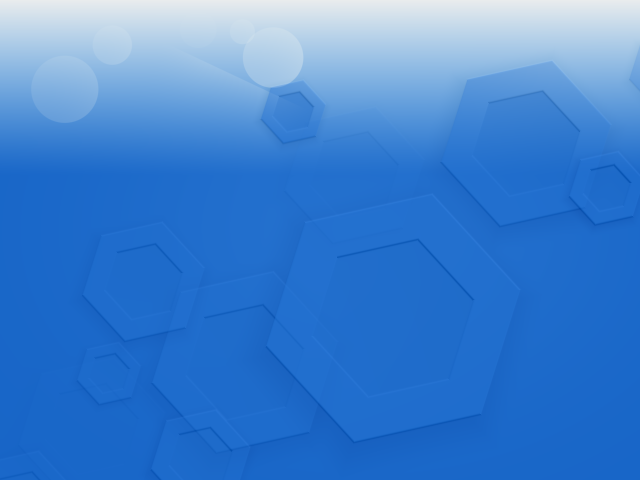
A Shadertoy shader for this background:

```glsl
// Blue backdrop with a pale misty top, soft light discs and embossed hexagon frames.

const vec3 DEEP_BLUE = vec3(0.090, 0.395, 0.780);
const vec3 GLOW_BLUE = vec3(0.155, 0.455, 0.815);
const vec3 FACE_BLUE = vec3(0.135, 0.440, 0.815);
const vec3 WELL_BLUE = vec3(0.100, 0.395, 0.755);
const vec3 MIST = vec3(0.915, 0.925, 0.930);
const vec3 PALE = vec3(0.860, 0.910, 0.935);
const float TILT = 0.742;        // angle of the first side normal
const float WELL_RATIO = 0.635;  // inner opening relative to the frame

// Center, radius and strength, ordered back to front
const vec4 HEXAGONS[12] = vec4[12](
    vec4(0.738, 0.635, 0.149, 0.25), vec4(0.191, 0.106, 0.156, 0.15),
    vec4(1.389, 0.852, 0.080, 0.45), vec4(1.096, 0.701, 0.181, 0.85),
    vec4(0.510, 0.245, 0.198, 0.75), vec4(0.299, 0.413, 0.130, 0.75),
    vec4(0.227, 0.222, 0.068, 0.60), vec4(0.418, 0.045, 0.106, 0.80),
    vec4(0.819, 0.337, 0.271, 1.00), vec4(0.611, 0.767, 0.069, 0.90),
    vec4(1.264, 0.608, 0.080, 1.00), vec4(0.043, -0.059, 0.125, 0.50));

const vec4 DISCS[5] = vec4[5](
    vec4(0.569, 0.880, 0.063, 0.42), vec4(0.135, 0.814, 0.070, 0.20),
    vec4(0.234, 0.906, 0.041, 0.24), vec4(0.505, 0.934, 0.026, 0.28),
    vec4(0.413, 0.938, 0.038, 0.08));

vec2 direction(float angle) { return vec2(cos(angle), sin(angle)); }

float inside(float d, float aa) { return 1.0 - smoothstep(-aa, aa, d); }

// Distance to the sides in x, normal of the nearest side in yz
vec3 hexagon(vec2 p, float radius) {
    vec3 nearest = vec3(-1e3, 0.0, 0.0);
    for (int i = 0; i < 6; i++) {
        vec2 normal = direction(TILT + float(i) * 1.0472);
        float d = dot(p, normal) - radius * 0.866;
        if (d > nearest.x) nearest = vec3(d, normal);
    }
    return nearest;
}

vec3 background(vec2 p) {
    vec2 q = (p - vec2(0.76, 0.52)) * vec2(1.7, 2.4);
    vec3 base = mix(DEEP_BLUE, GLOW_BLUE, exp(-dot(q, q)) * 0.8);
    float haze = pow(clamp((p.y - 0.635) / 0.365, 0.0, 1.0), 1.2);
    return mix(base, MIST, haze) + haze * (1.0 - haze) * vec3(0.0, 0.12, 0.09);
}

// Wedge of light with a crisp upper border
vec3 addBeam(vec3 color, vec2 p, vec2 start, vec2 end, float aa) {
    vec2 axis = normalize(end - start);
    vec2 q = p - start;
    float along = dot(q, axis) / length(end - start);
    float below = dot(q, vec2(axis.y, -axis.x));
    float ends = smoothstep(0.0, 0.35, along) * (1.0 - smoothstep(0.75, 1.0, along));
    float light = smoothstep(-aa, aa, below) * exp(-max(below, 0.0) * 22.0);
    return mix(color, PALE, 0.17 * light * ends);
}

vec3 addDisc(vec3 color, vec2 p, vec4 disc, float aa) {
    vec2 q = (p - disc.xy) / disc.z;
    float shade = 0.75 + 0.25 * dot(q, vec2(0.8, -0.2)) + 0.12 * dot(q, q);
    return mix(color, PALE, disc.w * shade * inside((length(q) - 1.0) * disc.z, aa));
}

vec3 addHexagon(vec3 color, vec2 p, vec4 hex, float aa) {
    vec2 q = p - hex.xy;
    vec3 frame = hexagon(q, hex.z);
    vec3 well = hexagon(q, hex.z * WELL_RATIO);
    vec2 lightDir = direction(1.134);
    float face = inside(frame.x, aa);
    float opening = inside(well.x, aa);

    // Soft shadow falling to the lower left
    float shadowDist = hexagon(q + hex.z * vec2(0.04, 0.08), hex.z).x;
    float shadow = 1.0 - smoothstep(-0.15 * hex.z, 0.25 * hex.z, shadowDist);
    color *= 1.0 - vec3(0.16, 0.085, 0.05) * hex.w * shadow * (1.0 - face);

    // Frame, strongest toward its lower left
    float slope = clamp(0.6 - 0.4 * dot(q, vec2(0.6, 0.8)) / hex.z, 0.0, 1.0);
    color = mix(color, FACE_BLUE, face * hex.w * mix(0.22, 0.62, slope));

    // Recessed center, darkest toward its upper right
    float depth = clamp(0.5 + 0.6 * dot(q, vec2(0.7, 0.7)) / hex.z, 0.0, 1.0);
    color = mix(color, WELL_BLUE, opening * hex.w * mix(0.08, 0.40, depth));

    // Beveled border lines
    float width = 0.0013 + 0.5 * aa;
    float rimOffset = frame.x / width;
    float lipOffset = well.x / width;
    float rim = exp(-rimOffset * rimOffset) * dot(frame.yz, lightDir);
    float lip = exp(-lipOffset * lipOffset) * dot(well.yz, lightDir);
    color += hex.w * (0.035 * max(rim, 0.0) - 0.075 * max(-rim, 0.0));
    color += hex.w * (0.025 * max(-lip, 0.0) - 0.095 * max(lip, 0.0));
    return color;
}

void mainImage(out vec4 fragColor, in vec2 fragCoord) {
    vec2 p = fragCoord / iResolution.y;
    float aa = 0.75 / iResolution.y;
    vec3 color = background(p);
    for (int i = 0; i < 5; i++) color = addDisc(color, p, DISCS[i], aa);
    color = addBeam(color, p, vec2(0.330, 0.917), vec2(0.651, 0.766), aa);
    for (int i = 0; i < 12; i++) color = addHexagon(color, p, HEXAGONS[i], aa);
    fragColor = vec4(clamp(color, 0.0, 1.0), 1.0);
}
```
